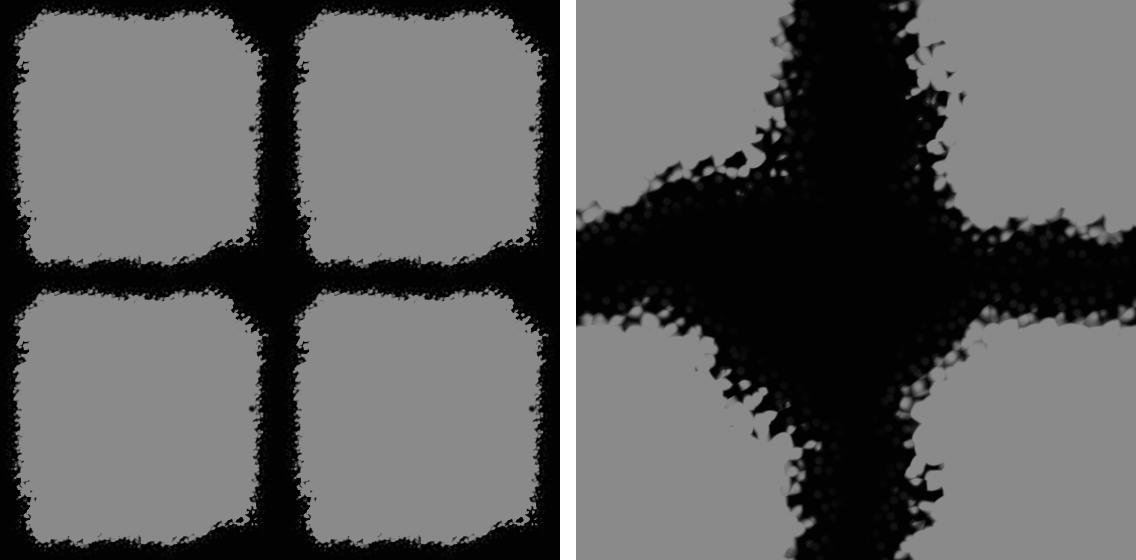
Left, the full canvas; right, a detail of the centre.
Reproduce this pattern procedurally as a WebGL 1 fragment shader.

```glsl
precision highp float;

uniform vec2 u_resolution;

#define REPEATS 2.0
#define SLAB_GREY 0.54
#define GAP_BLACK 0.008
#define FINE_CELLS 58.0
#define COARSE_CELLS 31.0
#define ROUGHNESS 0.026
#define EXTRA_WEAR 0.034
#define EDGE_SOFTNESS 0.009
#define GHOST_GREY 0.09

const float TAU = 6.2831853;

vec2 hash2(vec2 p) {
  vec2 k = vec2(dot(p, vec2(127.1, 311.7)), dot(p, vec2(269.5, 183.3)));
  return fract(sin(k) * 43758.55);
}

// Distance to the nearest scattered point, wrapping after `period` cells.
float cellular(vec2 p, float period) {
  vec2 cell = floor(p);
  vec2 local = fract(p);
  float nearest = 2.0;
  for (int j = -1; j <= 1; j++) {
    for (int i = -1; i <= 1; i++) {
      vec2 offset = vec2(float(i), float(j));
      vec2 point = offset + hash2(mod(cell + offset, period));
      nearest = min(nearest, length(point - local));
    }
  }
  return nearest;
}

float bump(float x, float centre, float width) {
  float t = (x - centre) / width;
  return exp(-t * t);
}

float spot(vec2 p, vec2 centre, float radius) {
  vec2 d = (p - centre) / radius;
  return exp(-dot(d, d));
}

// Approximate distance inside the worn slab, negative in the gap.
float slabInset(vec2 p) {
  float left = p.x - 0.060 - 0.045 * bump(p.y, 0.19, 0.09)
             - 0.018 * bump(p.y, 0.77, 0.06);
  float right = 0.923 - p.x - 0.020 * bump(p.y, 0.18, 0.13)
              + 0.012 * bump(p.y, 0.75, 0.10);
  float bottom = p.y - 0.060 - 0.078 * smoothstep(0.62, 0.86, p.x)
               - 0.017 * bump(p.x, 0.42, 0.07);
  float top = 0.956 - p.y - 0.018 * bump(p.x, 0.51, 0.13);
  float sides = min(min(left, right), min(bottom, top));

  // Broken corners
  float topRight = (1.735 - p.x - p.y) * 0.707;
  float topLeft = (0.795 + p.x - p.y) * 0.707;
  float bottomLeft = (p.x + p.y - 0.205) * 0.707;
  return min(sides, min(topRight, min(topLeft, bottomLeft)));
}

// Places where the rim crumbles more deeply.
float wearAmount(vec2 p) {
  float wear = spot(p, vec2(0.09, 0.20), 0.09);
  wear += spot(p, vec2(0.89, 0.86), 0.10);
  wear += spot(p, vec2(0.09, 0.77), 0.06);
  wear += spot(p, vec2(0.89, 0.14), 0.07);
  return min(wear, 1.0);
}

void main() {
  vec2 p = fract(gl_FragCoord.xy / u_resolution * REPEATS);

  // Crumbs and slanted flecks
  vec2 slanted = vec2(p.x - p.y, p.y);
  float crumbs = cellular(p * FINE_CELLS, FINE_CELLS);
  float flecks = cellular(slanted * COARSE_CELLS, COARSE_CELLS);
  float grit = 0.9 * (0.47 - crumbs) + 1.1 * (flecks - 0.47);

  // Slow waviness of the rim
  float waves = 0.004 * sin(TAU * (7.0 * p.x + 3.0 * p.y))
              + 0.003 * sin(TAU * (11.0 * p.y - 5.0 * p.x) + 1.3);

  float wear = wearAmount(p);
  float inset = slabInset(p) + waves;
  float field = inset + (ROUGHNESS + EXTRA_WEAR * wear) * grit;

  // A lone pit beside the right rim
  field = min(field, 1.4 * (length(p - vec2(0.90, 0.54)) - 0.010));
  float slab = smoothstep(-EDGE_SOFTNESS, EDGE_SOFTNESS, field);

  // Dim specks left in the dark fringe
  float fringe = smoothstep(-0.055, -0.005, inset);
  float ghost = GHOST_GREY * fringe * smoothstep(0.40, 0.15, crumbs);

  float grey = mix(GAP_BLACK + ghost, SLAB_GREY, slab);
  gl_FragColor = vec4(vec3(grey), 1.0);
}
```
